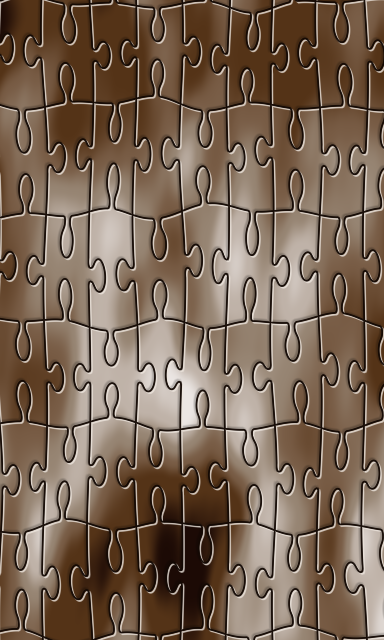
A WebGL 1 fragment shader for this pattern:

```glsl
precision highp float;

uniform vec2 u_resolution;

const vec2 CELLS = vec2(14.0, 6.07);     // pieces per canvas height, along x and y
const vec2 ORIGIN = vec2(-0.002, 0.004); // first crossing of the cuts
const float UNIT = 1.0 / 768.0;          // base length for line widths

float hash(vec2 p) {
  return fract(sin(dot(p, vec2(127.1, 311.7))) * 43758.545);
}

float noise(vec2 p) {
  vec2 i = floor(p);
  vec2 f = fract(p);
  f = f * f * (3.0 - 2.0 * f);
  return mix(mix(hash(i), hash(i + vec2(1.0, 0.0)), f.x),
             mix(hash(i + vec2(0.0, 1.0)), hash(i + 1.0), f.x), f.y);
}

float smoothMin(float a, float b, float k) {
  float h = max(k - abs(a - b), 0.0) / k;
  return min(a, b) - 0.25 * k * h * h;
}

// Canvas position to gently wavy grid coordinates
vec2 toGrid(vec2 s) {
  vec2 p = (s - ORIGIN) * CELLS;
  vec2 sway = vec2(
    0.045 * sin(p.y * 2.4 + p.x * 1.1) + 0.03 * sin(p.y * 0.9 + p.x * 2.1),
    0.030 * sin(p.x * 1.9 + p.y * 2.3) + 0.03 * sin(p.x * 0.8 - p.y * 1.7 + 1.0));
  sway.y -= 0.035 * sin(1.57 * (p.y - 2.2));
  return p + sway;
}

// Straight edge with a knob: along the edge, and height towards the knob
float knobEdge(float along, float height, float bend, float shift) {
  height -= bend * cos(3.14159 * along);
  float across = along - shift;
  float neck = max(abs(across) - 0.05 - 0.15 * max(height, 0.0), height - 0.23);
  float bulb = length(vec2(across, height - 0.23)) - 0.14;
  return smoothMin(height, smoothMin(neck, bulb, 0.04), 0.06);
}

// Signed fields of the nearest vertical and horizontal edges
vec2 edgeFields(vec2 p, vec2 cell, vec2 nearest) {
  float sideX = 1.0 - 2.0 * mod(nearest.x + cell.y, 2.0);
  float sideY = 2.0 * mod(cell.x + nearest.y, 2.0) - 1.0;
  float shiftX = 0.07 * (hash(vec2(nearest.x, cell.y) + 31.0) - 0.5);
  float shiftY = 0.13 * (hash(vec2(cell.x, nearest.y) + 47.0) - 0.5);
  return vec2(
    sideX * knobEdge(p.y - cell.y - 0.5, (p.x - nearest.x) * sideX, 0.01, shiftX),
    sideY * knobEdge(p.x - cell.x - 0.5, (p.y - nearest.y) * sideY, 0.035, shiftY));
}

// Distance to the closest cut, in canvas heights
float cutDistance(vec2 s) {
  vec2 p = toGrid(s);
  vec2 cell = floor(p);
  vec2 nearest = floor(p + 0.5);
  float e = 0.3 * UNIT;
  vec2 f = edgeFields(p, cell, nearest);
  vec2 dx = (edgeFields(toGrid(s + vec2(e, 0.0)), cell, nearest) - f) / e;
  vec2 dy = (edgeFields(toGrid(s + vec2(0.0, e)), cell, nearest) - f) / e;
  vec2 d = abs(f) / max(sqrt(dx * dx + dy * dy), vec2(0.5));
  return min(d.x, d.y);
}

// Piece that owns a point, knobs included
vec2 pieceId(vec2 p) {
  vec2 nearest = floor(p + 0.5);
  return nearest - 1.0 + step(vec2(0.0), edgeFields(p, floor(p), nearest));
}

vec3 brownRamp(float t) {
  vec3 c = mix(vec3(0.11, 0.04, 0.02), vec3(0.33, 0.20, 0.09), smoothstep(-0.15, 0.14, t));
  c = mix(c, vec3(0.47, 0.36, 0.27), smoothstep(0.24, 0.48, t));
  c = mix(c, vec3(0.59, 0.52, 0.45), smoothstep(0.46, 0.68, t));
  c = mix(c, vec3(0.75, 0.70, 0.66), smoothstep(0.67, 0.87, t));
  return mix(c, vec3(0.92, 0.90, 0.89), smoothstep(0.88, 1.15, t));
}

float glow(vec2 s, vec2 center, float radius) {
  vec2 d = (s - center) / radius;
  return exp(-dot(d, d));
}

// Cloudy upright sheen with slanted streaks and a tone shift per piece
float sheen(vec2 s, vec2 p, vec2 id) {
  vec2 q = vec2(s.x + 0.12 * s.y, s.y - 0.25 * s.x);
  float broad = noise(q * vec2(11.0, 5.0) + 4.3);
  float local = noise(q * vec2(20.0, 7.5) + 21.7);
  float streak = noise(q * vec2(70.0, 9.0) + 9.1);
  float tone = 0.49 + 1.2 * (0.56 * broad + 0.44 * local - 0.5);
  tone += 0.25 * glow(s, vec2(0.33, 0.62), 0.17) - 0.33 * glow(s, vec2(0.40, 0.17), 0.14);
  tone -= 0.30 * glow(s, vec2(0.56, 0.57), 0.10) + 0.20 * glow(s, vec2(0.24, 0.87), 0.09);
  vec2 tilt = vec2(hash(id + 5.0), hash(id + 11.0)) - 0.5;
  tone += 0.2 * (hash(id) - 0.5) + 0.25 * dot(tilt, p - id - 0.5);
  return tone + 0.05 * (streak - 0.5);
}

float stroke(float distance, float halfWidth, float blur) {
  return 1.0 - smoothstep(halfWidth - blur, halfWidth + blur, distance);
}

void main() {
  vec2 s = vec2(gl_FragCoord.x, u_resolution.y - gl_FragCoord.y) / u_resolution.y;
  vec2 p = toGrid(s);
  float blur = max(0.6 / u_resolution.y, 0.7 * UNIT);
  vec3 color = brownRamp(sheen(s, p, pieceId(p)));
  // Bevel: shade above left of each cut, light below right
  float lit = cutDistance(s - vec2(1.8, 1.9) * UNIT);
  float shade = cutDistance(s + vec2(1.8) * UNIT);
  color *= 1.0 - 0.22 * stroke(shade, 1.6 * UNIT, 1.6 * UNIT);
  color = mix(color, vec3(0.93, 0.90, 0.87), 0.8 * stroke(lit, 1.1 * UNIT, blur * 1.2));
  color = mix(color, vec3(0.07, 0.03, 0.01), 0.95 * stroke(cutDistance(s), 1.1 * UNIT, blur));
  gl_FragColor = vec4(color, 1.0);
}
```
